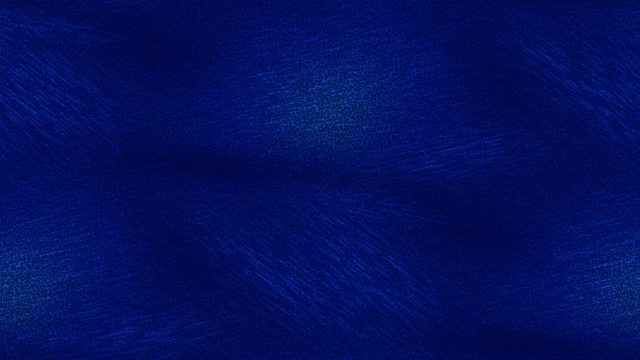
This background is drawn by a Shadertoy shader. Its source:

```glsl
// Deep blue brushed surface: grainy glows and fanning scratches on a half-drop repeat.
#define TILE_WIDTH 1.7778
#define RISE_ANGLE 0.23
#define RIDGE_ANGLE -0.21
#define FALL_ANGLE -0.64
#define GRAIN_SCALE 150.0
#define GRAIN_CONTRAST 0.85
#define SCRATCH_GAIN 0.95
#define NIGHT vec3(0.0, 0.018, 0.262)
#define ROYAL vec3(0.010, 0.056, 0.395)
#define AZURE vec3(0.030, 0.155, 0.490)
#define SCRATCH_TINT vec3(0.035, 0.170, 0.330)

vec2 hash2(vec2 cell) {
    vec3 h = fract(cell.xyx * vec3(0.1031, 0.1030, 0.0973));
    h += dot(h, h.yzx + 33.33);
    return fract((h.xx + h.yz) * h.zy);
}

// Distance to the nearest scattered point.
float cellular(vec2 p) {
    vec2 cell = floor(p), local = fract(p);
    float nearest = 4.0;
    for (int y = -1; y <= 1; y++)
    for (int x = -1; x <= 1; x++) {
        vec2 o = vec2(x, y);
        vec2 d = o + hash2(cell + o + 300.0) - local;
        nearest = min(nearest, dot(d, d));
    }
    return sqrt(nearest);
}

vec2 turn(vec2 p, float angle) {
    float c = cos(angle), s = sin(angle);
    return vec2(c * p.x + s * p.y, c * p.y - s * p.x);
}

// Soft tilted ellipse, repeated with every second row shifted by half a tile.
float glow(vec2 p, vec2 center, float angle, vec2 size) {
    vec2 tile = vec2(TILE_WIDTH, 1.0);
    float sum = 0.0;
    for (int i = 0; i < 2; i++) {
        vec2 d = p - center + 0.5 * float(i) * tile;
        d -= tile * round(d / tile);
        vec2 q = turn(d, angle) / size;
        sum += exp(-dot(q, q));
    }
    return sum;
}

// Fine hairs plus sparse long scratches along one direction.
float scratches(vec2 p, float angle) {
    vec2 q = turn(p, angle);
    q.y += 0.006 * sin(5.0 * q.x + 4.0 * q.y);
    float hairs = smoothstep(0.5, 0.0, cellular(q * vec2(11.0, 115.0)));
    float strokes = smoothstep(0.17, 0.0, cellular(q * vec2(1.8, 42.0) + 17.0));
    return 0.7 * hairs + 0.8 * strokes;
}

void mainImage(out vec4 fragColor, in vec2 fragCoord) {
    vec2 p = fragCoord / iResolution.xy * vec2(TILE_WIDTH, 1.0);

    // Lit areas
    float rise = glow(p, vec2(0.91, 0.745), RISE_ANGLE, vec2(0.32, 0.19));
    float core = glow(p, vec2(0.92, 0.665), RISE_ANGLE, vec2(0.15, 0.12));
    float tail = glow(p, vec2(1.28, 0.57), 0.17, vec2(0.24, 0.07));
    float fall = glow(p, vec2(0.10, 0.75), FALL_ANGLE, vec2(0.22, 0.13));
    float edge = glow(p, vec2(1.62, 0.75), FALL_ANGLE, vec2(0.23, 0.07));
    float ridge = glow(p, vec2(1.03, 0.43), RIDGE_ANGLE, vec2(0.20, 0.030));

    // Shadow bands
    float shade = glow(p, vec2(0.69, 0.53), -0.09, vec2(0.38, 0.055))
                + 0.6 * glow(p, vec2(1.32, 0.36), -0.32, vec2(0.22, 0.07))
                + 0.5 * glow(p, vec2(1.34, 0.84), -0.85, vec2(0.24, 0.10));

    float light = 0.25 + 0.42 * rise + 0.24 * core + 0.12 * tail
                + 0.20 * fall + 0.12 * edge + 0.10 * ridge - 0.20 * shade;
    vec3 color = mix(NIGHT, ROYAL, smoothstep(0.0, 0.5, light));
    color = mix(color, AZURE, smoothstep(0.4, 1.0, light));

    // Scratches follow the direction of each lit area
    float marks = scratches(p, RISE_ANGLE) * (0.06 + 0.45 * rise + 0.45 * tail)
                + scratches(p, FALL_ANGLE) * (0.08 + 0.60 * fall + 0.50 * edge)
                + scratches(p, RIDGE_ANGLE) * (0.05 + 0.50 * ridge);
    color += SCRATCH_TINT * marks * SCRATCH_GAIN * (1.0 - 0.5 * min(shade, 1.0));

    // Grain, coarser in tone and greener where the light is strongest
    float grain = cellular(p * GRAIN_SCALE) - 0.46;
    color *= 1.0 + grain * GRAIN_CONTRAST * (0.45 + light);
    color += core * vec3(0.0, 0.10 * max(grain, 0.0), -0.05);

    fragColor = vec4(clamp(color, 0.0, 1.0), 1.0);
}
```
